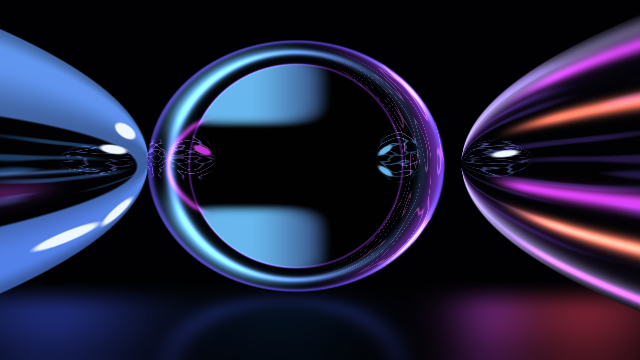
Write a Shadertoy shader that draws this background.

```glsl
const vec3 SKY = vec3(0.40, 0.71, 0.92);
const vec3 BLUE = vec3(0.36, 0.56, 0.90);
const vec3 VIOLET = vec3(0.42, 0.17, 0.66);
const vec3 MAGENTA = vec3(0.76, 0.22, 0.84);
const vec3 LAVENDER = vec3(0.74, 0.68, 0.95);
const vec3 CORAL = vec3(0.95, 0.45, 0.34);
const vec3 NIGHT = vec3(0.006, 0.008, 0.02);

float band(float x, float center, float width) {
  float q = (x - center) / width;
  return exp(-q * q);
}

float corner(vec2 cell, vec2 offset) {
  float h = 6.2832 * fract(sin(dot(cell, vec2(127.1, 311.7))) * 43758.5);
  return dot(vec2(cos(h), sin(h)), offset);
}

float gradientNoise(vec2 p) {
  vec2 i = floor(p), f = p - i, w = f * f * (3.0 - 2.0 * f), e = vec2(1, 0);
  float low = mix(corner(i, f), corner(i + e, f - e), w.x);
  float high = mix(corner(i + e.yx, f - e.yx), corner(i + 1.0, f - 1.0), w.x);
  return mix(low, high, w.y);
}

// Approximate distance into a parabola opening along +x
float parabola(vec2 q, float k) {
  float s = q.y / k;
  return (q.x - s * s) / length(vec2(1.0, 2.0 * s / k));
}

// Tilted ellipse with a smooth edge
float glint(vec2 p, vec2 center, vec2 size, float tilt, float px) {
  float c = cos(tilt), s = sin(tilt), edge = px / size.y;
  vec2 q = mat2(c, -s, s, c) * (p - center) / size;
  return 1.0 - smoothstep(1.0 - edge, 1.0 + edge, length(q));
}

// Fine lens-shaped lines
vec3 caustic(vec2 p, vec2 center, vec2 size, vec3 tint) {
  vec2 q = (p - center) / size;
  float lens = q.y / sqrt(max(1.0 - q.x * q.x, 0.02));
  float n = gradientNoise(vec2(lens * 5.0, q.x * 1.5) + center * 17.0);
  float line = smoothstep(0.13, 0.0, abs(n)) * smoothstep(1.05, 0.75, length(q));
  return line * mix(tint, SKY, 0.5 + 0.7 * n) * (0.35 + 0.4 * abs(q.y));
}

vec3 floorLight(vec2 p) {
  vec3 col = vec3(0.10, 0.15, 0.42) * band(p.x, 0.14, 0.27);
  col += vec3(0.01, 0.05, 0.10) * band(p.x, 0.78, 0.24);
  col += vec3(0.26, 0.09, 0.32) * band(p.x, 1.36, 0.12);
  col += vec3(0.42, 0.11, 0.17) * band(p.x, 1.63, 0.21);
  float arc = length((p - vec2(0.79, -0.03)) / vec2(0.32, 0.20));
  col += vec3(0.05, 0.06, 0.17) * band(arc, 1.0, 0.13);
  return col * smoothstep(0.225, 0.13, p.y) * (0.65 + 0.35 * smoothstep(0.0, 0.12, p.y));
}

vec3 leftPod(vec2 q, float k, float px) {
  float u = q.y / (k * sqrt(max(q.x, 0.001)));
  vec3 col = BLUE * mix(0.72, 1.04, smoothstep(0.35, 0.75, abs(u)));
  col *= mix(1.0, 0.68, smoothstep(0.84, 1.0, abs(u)));
  col *= mix(vec3(0.85, 0.86, 0.97), vec3(1), smoothstep(-0.3, 0.3, q.y));
  // Dark core with streaks
  float core = parabola(q - vec2(0.03, -0.012 - 0.04 * q.x), 0.25);
  float n = gradientNoise(vec2(q.x * 4.0, u * 14.0));
  vec3 inside = NIGHT + vec3(0.10, 0.22, 0.36) * smoothstep(0.15, 0.5, n);
  inside += MAGENTA * 0.35 * band(u, -0.25, 0.08) * smoothstep(0.2, 0.4, q.x);
  inside += BLUE * 0.5 * band(u, -0.10, 0.018) * smoothstep(0.1, 0.2, q.x);
  return mix(col, inside, smoothstep(-px, px * 2.0, core));
}

vec3 rightPod(vec2 q, float k) {
  float u = q.y / (k * sqrt(max(q.x, 0.001)));
  float near = exp(-q.x * 5.0), far = smoothstep(0.08, 0.28, q.x);
  float n = gradientNoise(vec2(q.x * 3.0, u * 13.0));
  vec3 col = NIGHT + vec3(0.13, 0.08, 0.25) * smoothstep(0.1, 0.5, n);
  col += LAVENDER * band(abs(u), 0.91, 0.06 + 0.12 * near) * (0.4 + 0.75 * near);
  col += VIOLET * 0.5 * band(abs(u), 0.72, 0.12) * near;
  col += MAGENTA * (band(u, 0.80, 0.055) + band(u, -0.92, 0.03)) * far;
  col += CORAL * 1.2 * (band(u, 0.42, 0.055) + band(u, -0.58, 0.06)) * far;
  col += 0.25 * band(u, -0.58, 0.03) * far;
  return col + MAGENTA * 1.15 * band(u, -0.27, 0.065) * smoothstep(0.06, 0.18, q.x);
}

// Dark interior with two soft lights and a refracting shell
vec3 globe(vec2 q, vec2 outer, vec2 inner, float px) {
  vec2 n = normalize(q / outer + 1e-5);
  float a = length(q / outer), b = length(q / inner), gap = (b - 1.0) * inner.y;
  float t = clamp((b - 1.0) / max(b - a, 0.001), 0.0, 1.0);
  float left = smoothstep(0.25, -0.7, n.x), right = smoothstep(0.0, 0.9, n.x);
  vec2 light = vec2(q.x + 0.132, abs(q.y) - 0.212) / vec2(0.225, 0.105);
  light *= light;
  float soft = 1.0 - smoothstep(0.15, 1.2, dot(light, light));
  vec3 inside = NIGHT * 0.4 + mix(SKY, BLUE * 0.6, smoothstep(-0.14, 0.1, q.x)) * soft;
  float strand = gradientNoise(vec2(t * 8.0 + n.x * 2.0, n.y * 2.5));
  vec3 shell = NIGHT + SKY * 0.9 * band(t, 0.65, 0.23) * left * smoothstep(0.1, 0.55, abs(n.y));
  shell += BLUE * band(t, 0.55, 0.12) * (1.0 - 0.8 * right);
  shell += VIOLET * 0.8 * band(t, 0.85, 0.17) * right;
  shell += mix(VIOLET, CORAL, 0.35) * 0.6 * smoothstep(0.07, 0.0, abs(strand)) * right;
  shell += vec3(0.25, 0.20, 0.62) * band(t, 0.97, 0.07);
  shell += LAVENDER * band(t, 0.94, 0.045) * band(abs(n.y), 0.62, 0.2) * right;
  return mix(inside, shell, smoothstep(-px, px, gap)) + VIOLET * 0.6 * band(gap, 0.0, 0.003);
}

void mainImage(out vec4 fragColor, in vec2 fragCoord) {
  float px = 1.0 / iResolution.y;
  vec2 p = fragCoord * px, q = p - vec2(0.822, 0.539), outer = vec2(0.412, 0.349);
  vec2 l = vec2(0.412 - p.x, p.y - 0.552), r = p - vec2(1.282, 0.546);
  vec3 col = NIGHT * 0.5 + floorLight(p);
  col = mix(col, rightPod(r, 0.585), smoothstep(-px, px, parabola(r, 0.585)));
  col = mix(col, leftPod(l, 0.5725, px), smoothstep(-px, px, parabola(l, 0.5725)));
  float rim = (1.0 - length(q / outer)) * outer.y, h = abs(q.y);
  col = mix(col, globe(q, outer, vec2(0.296, 0.283), px), smoothstep(-px, px, rim));
  float bend = band(p.x - 5.7 * h * h, 0.468, 0.006 + 0.07 * h);
  col += MAGENTA * 0.8 * bend * smoothstep(0.14, 0.11, h);
  // Caustics near the tips
  col += caustic(p, vec2(0.27, 0.555), vec2(0.11, 0.045), VIOLET);
  col += caustic(p, vec2(0.435, 0.56), vec2(0.03, 0.06), MAGENTA);
  col += caustic(p, vec2(0.533, 0.56), vec2(0.068, 0.065), MAGENTA);
  col += caustic(p, vec2(1.108, 0.567), vec2(0.065, 0.075), BLUE);
  col += caustic(p, vec2(1.38, 0.56), vec2(0.10, 0.055), VIOLET);
  // Bright reflections
  float white = glint(p, vec2(0.348, 0.636), vec2(0.032, 0.017), -0.6, px);
  white += glint(p, vec2(0.315, 0.585), vec2(0.037, 0.012), -0.15, px);
  white += glint(p, vec2(0.183, 0.342), vec2(0.097, 0.014), 0.39, px);
  white += glint(p, vec2(0.325, 0.412), vec2(0.055, 0.011), 0.74, px);
  white += glint(p, vec2(1.403, 0.573), vec2(0.037, 0.009), 0.12, px);
  col = mix(col, vec3(0.93, 0.97, 1), min(white, 1.0));
  col = mix(col, MAGENTA, glint(p, vec2(0.562, 0.583), vec2(0.026, 0.01), -0.4, px));
  vec2 eye = vec2(p.x, abs(p.y - 0.554));
  col = mix(col, SKY, glint(eye, vec2(1.07, 0.029), vec2(0.022, 0.008), 0.6, px));
  fragColor = vec4(clamp(col, 0.0, 1.0), 1);
}
```
